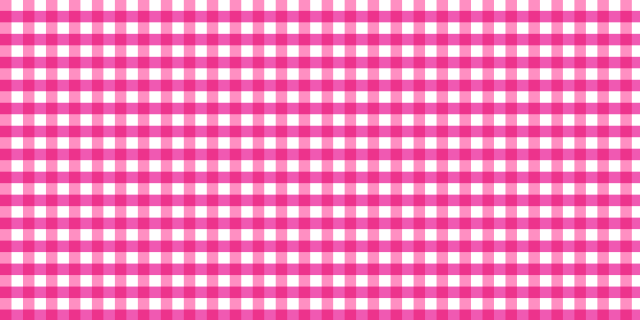
Reproduce this pattern procedurally as a Shadertoy shader.

```glsl
// Pink gingham: evenly spaced vertical and horizontal bands over white.
// Each axis gives a box-filtered stripe coverage; the two coverages blend
// four flat colours, with the deepest pink where the bands cross.

const float PERIOD = 0.0718;      // one check repeat, in canvas heights
const float BAND_SHARE = 0.5;     // part of each repeat covered by a band
const float COLUMN_START = 0.0;   // left edge of the first column
const float ROW_START = 0.0339;   // top edge of the first row, from the top

const vec3 WHITE = vec3(1.0);
const vec3 COLUMN_PINK = vec3(1.0, 0.56, 0.76);
const vec3 ROW_ORCHID = vec3(0.94, 0.35, 0.70);
const vec3 CROSS_ROSE = vec3(0.93, 0.20, 0.55);

// Coverage of a repeating band that begins at start, with edges of given softness
float stripe(float position, float start, float period, float share, float softness) {
    float halfWidth = 0.5 * share * period;
    float local = position - start - halfWidth;
    float fromCentre = abs((fract(local / period + 0.5) - 0.5) * period);
    return clamp((halfWidth - fromCentre) / softness + 0.5, 0.0, 1.0);
}

// Colour of the cloth for a given column and row coverage
vec3 weave(float column, float row) {
    vec3 betweenRows = mix(WHITE, COLUMN_PINK, column);
    vec3 onRow = mix(ROW_ORCHID, CROSS_ROSE, column);
    return mix(betweenRows, onRow, row);
}

void mainImage(out vec4 fragColor, in vec2 fragCoord) {
    // Canvas heights, measured from the upper left
    vec2 p = vec2(fragCoord.x, iResolution.y - fragCoord.y) / iResolution.y;
    float pixel = 1.0 / iResolution.y;

    float column = stripe(p.x, COLUMN_START, PERIOD, BAND_SHARE, pixel);
    float row = stripe(p.y, ROW_START, PERIOD, BAND_SHARE, pixel);
    fragColor = vec4(weave(column, row), 1.0);
}
```
